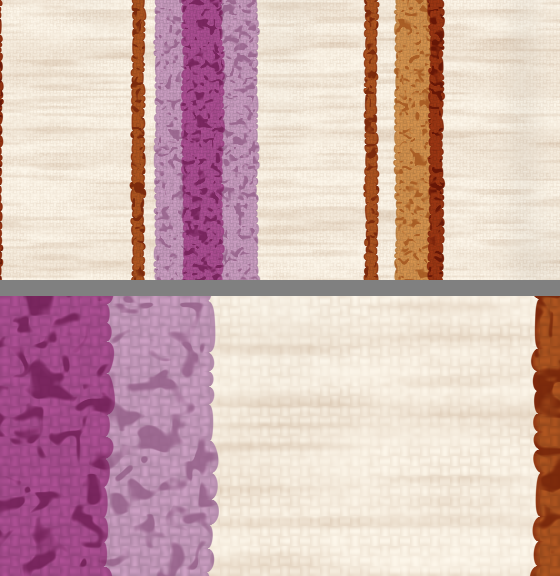
Top: the whole. Bottom: its middle third, enlarged.
A WebGL 1 fragment shader for this pattern:

```glsl
precision highp float;
// Cream woven cloth with scalloped boucle stripes in lilac, magenta, ochre and rust.
uniform vec2 u_resolution;

// Lengths are in canvas heights; counts are per canvas height.
#define PERIOD 1.5755
#define SCALLOPS 33.0
#define SCALLOP_DEPTH 0.011
#define THREADS 84.0
#define FLECKS 68.0
#define CREAM vec3(0.995, 0.972, 0.925)
#define LILAC vec3(0.765, 0.595, 0.730)
#define MAGENTA vec3(0.650, 0.295, 0.555)
#define OCHRE vec3(0.805, 0.555, 0.295)
#define BROWN vec3(0.660, 0.320, 0.120)
#define RUST vec3(0.590, 0.205, 0.070)
#define DARK_RIM vec3(0.500, 0.150, 0.045)

float hash(vec2 p) {
  vec3 q = fract(p.xyx * vec3(0.1031, 0.1030, 0.0973));
  q += dot(q, q.yzx + 33.33);
  return fract((q.x + q.y) * q.z);
}

float noise(vec2 p) {
  vec2 i = floor(p), f = fract(p);
  f = f * f * (3.0 - 2.0 * f);
  return mix(mix(hash(i), hash(i + vec2(1.0, 0.0)), f.x),
             mix(hash(i + vec2(0.0, 1.0)), hash(i + 1.0), f.x), f.y);
}

// Plain weave: warp and weft threads alternate on top, 0 in gaps and 1 on crowns.
float weave(vec2 p) {
  vec2 q = p * THREADS;
  vec2 crown = 0.5 - 0.5 * cos(6.28318 * q);
  return mix(crown.x, crown.y, mod(floor(q.x) + floor(q.y), 2.0));
}

// Outward bulge of a stripe edge: a column of uneven round loops.
float scallop(float y, float seed) {
  float v = y * SCALLOPS + 1.4 * noise(vec2(y * 15.0, seed)) + seed * 0.37;
  float u = 2.0 * fract(v) - 1.0;
  float size = 0.35 + 0.65 * hash(vec2(floor(v), seed));
  float drift = noise(vec2(y * 9.0, seed + 5.0)) - 0.5;
  return SCALLOP_DEPTH * (size * sqrt(1.0 - u * u) + 0.6 * drift - 0.4);
}

// Signed distance across a stripe, negative inside.
float stripe(float x, float y, float left, float right, float seed) {
  return max(left - x - scallop(y, seed), x - right - scallop(y, seed + 17.0));
}

// Boucle yarn: crooked dark flecks between loops over a fine weave.
vec3 yarn(vec3 base, vec2 p) {
  vec2 bend = vec2(noise(p * 45.0), noise(p * 45.0 + 31.0));
  float n = noise(p * FLECKS * vec2(1.0, 1.15) + 1.6 * bend);
  float fleck = smoothstep(0.58, 0.82, n);
  vec3 deep = base * base * 0.82 + base * 0.12;
  float grain = 0.92 + 0.10 * weave(p) + 0.08 * (noise(p * 150.0) - 0.5);
  return mix(base * grain, deep, 0.78 * fleck);
}

// Ground cloth: weave gaps, horizontal slubs and faint soiling.
vec3 cloth(vec2 p) {
  float gaps = (1.0 - weave(p)) * (0.3 + 0.7 * noise(p * vec2(14.0, 40.0)));
  float slub = smoothstep(0.45, 0.95, noise(p * vec2(5.0, 78.0)));
  float bands = smoothstep(0.35, 0.9, noise(p * vec2(1.6, 21.0)));
  float grain = noise(p * vec2(110.0, 150.0));
  float wear = 0.24 * gaps + 0.24 * slub + 0.16 * bands + 0.12 * grain;
  vec3 color = mix(CREAM, vec3(0.80, 0.70, 0.60), wear);
  float soil = smoothstep(0.5, 1.0, noise(p * vec2(3.0, 1.5) + 8.0));
  float fold = exp(-pow((p.x - 1.87) / 0.07, 2.0));
  return color * (1.0 - 0.03 * soil - 0.035 * fold);
}

// Lay a stripe over the cloth with a smoothed edge and a darker rim.
vec3 lay(vec3 under, vec3 base, vec3 rim, float d, vec2 p) {
  float aa = 0.8 / u_resolution.y;
  float edge = smoothstep(-0.008, -0.001, d);
  vec3 color = mix(yarn(base, p), rim, 0.55 * edge);
  return mix(color, under, smoothstep(-aa, aa, d));
}

void main() {
  vec2 p = gl_FragCoord.xy / u_resolution.y;

  // Repeat the stripe group; each repeat gets its own edge seeds.
  float shifted = p.x + 0.292;
  float x = mod(shifted, PERIOD) - 0.3;
  float seed = 71.0 * floor(shifted / PERIOD);
  float y = p.y;

  vec3 color = cloth(p);

  // Two narrow cords.
  for (int i = 0; i < 2; i++) {
    float k = float(i);
    float left = mix(0.463, -0.279, k);
    float cord = stripe(x, y, left, left + 0.043, seed + 3.0 + k);
    color = lay(color, BROWN, DARK_RIM, cord, p);
  }

  // Wide lilac band with a magenta core.
  float lilac = stripe(x, y, 0.546, 0.912, seed + 7.0);
  float core = stripe(x, y, 0.645, 0.787, seed + 9.0);
  color = lay(color, LILAC, LILAC * 0.88, lilac, p);
  color = lay(color, MAGENTA, MAGENTA * 0.90, core, p);

  // Ochre band bordered by rust.
  float ochre = stripe(x, y, -0.170, -0.030, seed + 11.0);
  float rust = stripe(x, y, -0.051, -0.002, seed + 13.0);
  color = lay(color, OCHRE, OCHRE * 0.86, ochre, p);
  color = lay(color, RUST, DARK_RIM, rust, p);

  gl_FragColor = vec4(clamp(color, 0.0, 1.0), 1.0);
}
```
